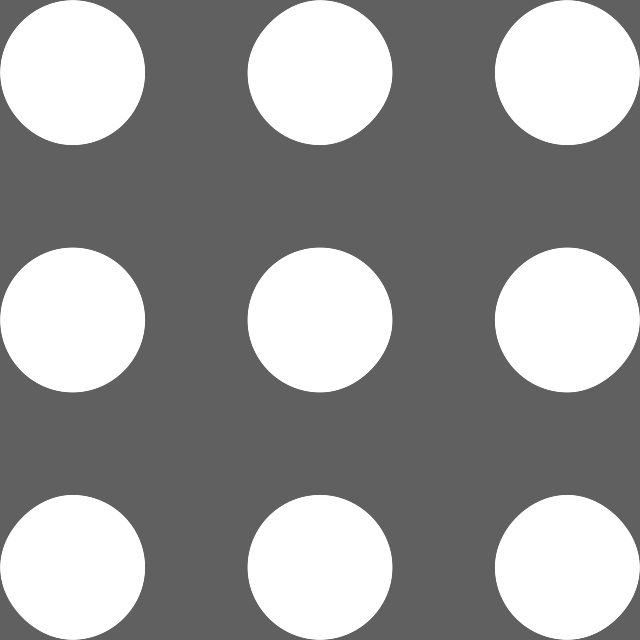
Write a WebGL 1 fragment shader that draws this pattern.

```glsl
precision highp float;
// Three by three grid of white dots on grey, with slightly hand-cut edges.

uniform vec2 u_resolution;

#define DOT_PITCH 0.3865
#define DOT_RADIUS 0.1132
#define FLATTENING 0.0035
#define GROUND_COLOR vec3(0.376)
#define DOT_COLOR vec3(1.0)

float hash(vec2 p) {
    vec3 q = fract(vec3(p.xyx) * 0.1031);
    q += dot(q, q.yzx + 33.33);
    return fract((q.x + q.y) * q.z);
}

// Signed distance to a dot whose quadrants are each shaved by a random amount.
float cutDot(vec2 p, vec2 cell) {
    float len = max(length(p), 1e-5);
    vec2 dir = p / len;
    vec2 quadrant = step(0.0, p);
    float shave = pow(hash(cell * 7.0 + quadrant * 3.0 + 41.0), 3.0);
    // Zero on both axes, so neighbouring quadrants join smoothly.
    float diagonal = 4.0 * dir.x * dir.x * dir.y * dir.y;
    return len - DOT_RADIUS + FLATTENING * shave * diagonal;
}

void main() {
    // Canvas units, centred on the middle dot.
    vec2 uv = gl_FragCoord.xy / u_resolution - 0.5;
    float pixel = 1.0 / min(u_resolution.x, u_resolution.y);

    // Nearest of the nine grid cells.
    vec2 cell = clamp(floor(uv / DOT_PITCH + 0.5), -1.0, 1.0);
    float dist = cutDot(uv - cell * DOT_PITCH, cell);

    // Antialiased fill.
    float coverage = 1.0 - smoothstep(-0.5 * pixel, 0.5 * pixel, dist);
    gl_FragColor = vec4(mix(GROUND_COLOR, DOT_COLOR, coverage), 1.0);
}
```
